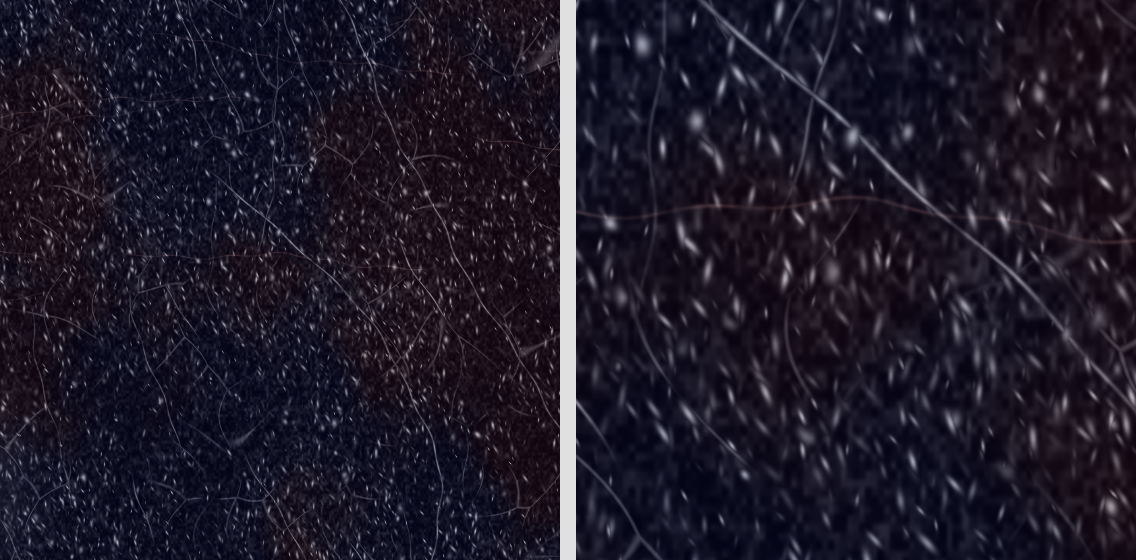
Left: the whole. Right: its middle third, enlarged.
Write a Shadertoy shader that draws this texture.

```glsl
float hash(vec2 p) {
    vec3 q = fract(p.xyx * vec3(0.1031, 0.1030, 0.0973));
    q += dot(q, q.yzx + 33.33);
    return fract((q.x + q.y) * q.z);
}

vec2 hash2(vec2 p) {
    return vec2(hash(p), hash(p + vec2(57.3, 19.1)));
}

float valueNoise(vec2 p) {
    vec2 i = floor(p), f = smoothstep(0.0, 1.0, fract(p));
    vec2 e = vec2(1.0, 0.0);
    return mix(mix(hash(i), hash(i + e), f.x),
               mix(hash(i + e.yx), hash(i + e.xx), f.x), f.y);
}

// Layered sines, about 0 to 1
float waves(vec2 p) {
    float sum = 0.0, amp = 0.5;
    for (int i = 0; i < 5; i++) {
        p = mat2(0.8, -0.6, 0.6, 0.8) * p * 1.7 + 1.3;
        sum += amp * sin(p.x + 1.4 * sin(p.y));
        amp *= 0.66;
    }
    return clamp(0.5 + 0.5 * sum, 0.0, 1.0);
}

// Cellular noise: gap between the two nearest points, zero on borders
float cellGap(vec2 p) {
    vec2 cell = floor(p);
    float near = 9.0, second = 9.0;
    for (int k = 0; k < 9; k++) {
        vec2 id = cell + vec2(k % 3 - 1, k / 3 - 1);
        float d = length(p - id - hash2(id));
        second = min(second, max(near, d));
        near = min(near, d);
    }
    return second - near;
}

// Scattered oval flecks leaning down to the right
float flecks(vec2 p, float scale, vec2 size, float density, float seed) {
    vec2 cell = floor(p * scale);
    float light = 0.0;
    for (int k = 0; k < 9; k++) {
        vec2 id = cell + vec2(k % 3 - 1, k / 3 - 1);
        vec2 center = (id + hash2(id + seed)) / scale;
        vec2 shape = hash2(id + seed + 211.0);
        vec2 chance = hash2(id + seed + 433.0);
        float angle = 0.25 + (shape.x - 0.5) * 1.1;
        vec2 axis = vec2(sin(angle), -cos(angle));
        vec2 d = p - center;
        vec2 local = vec2(dot(d, axis), dot(d, vec2(-axis.y, axis.x)));
        local /= size * mix(0.5, 1.35, shape.y);
        float present = step(chance.x, density * mix(0.3, 1.7, waves(center * 5.0 + seed)));
        light = max(light, present * mix(0.15, 1.0, chance.y * chance.y) * exp(-dot(local, local)));
    }
    return light;
}

// Thin curve running down from start: x = slope * t + bend * t * t
float crack(vec2 p, vec2 start, float len, float slope, float bend, float width) {
    float t = start.y - p.y;
    float wobble = 0.005 * sin(t * 23.0 + start.x * 40.0) + 0.0025 * sin(t * 67.0 + start.x * 90.0);
    float x = start.x + slope * t + bend * t * t + wobble;
    float steep = slope + 2.0 * bend * t;
    float d = (p.x - x) / (width * sqrt(1.0 + steep * steep));
    float ends = smoothstep(0.0, 0.03, t) * (1.0 - smoothstep(len - 0.05, len, t));
    return ends * exp(-d * d);
}

// Many random cracks, with lean as the range of slopes
float crackSet(vec2 p, int count, vec2 lean, float maxLen, float seed) {
    float light = 0.0;
    for (int i = 0; i < count; i++) {
        vec2 id = vec2(float(i) * 7.0, seed);
        vec2 start = hash2(id) * vec2(1.2, 1.3) - vec2(0.15, 0.0);
        vec2 r = hash2(id + 101.0);
        float len = mix(0.12, maxLen, r.x * r.x);
        float slope = mix(lean.x, lean.y, r.y);
        float bend = (hash(id + 307.0) - 0.5) * 0.8;
        light = max(light, mix(0.4, 1.0, r.y) * crack(p, start, len, slope, bend, 0.0013));
    }
    return light;
}

void mainImage(out vec4 fragColor, in vec2 fragCoord) {
    vec2 p = fragCoord / iResolution.y;

    // Dark ground with fine grain and blue to brown patches
    float grain = mix(valueNoise(p * vec2(270.0, 190.0)), valueNoise(p * vec2(120.0, 85.0) + 40.0), 0.35);
    float patches = waves(p * 2.6 + 3.0);
    float tone = 0.012 + 0.15 * grain * grain * mix(0.75, 1.25, waves(p * 4.0 + 9.0));
    tone += 0.05 * (1.0 - smoothstep(0.0, 0.25, length((p - vec2(0.0, 0.14)) * vec2(2.0, 1.0))));
    vec3 color = vec3(0.02, 0.0, 0.055) + tone;
    color += mix(vec3(-0.022, 0.0, 0.018), vec3(0.028, 0.0, -0.018), smoothstep(0.25, 0.75, patches));

    // Fine crackle net, fading in and out
    vec2 bent = p + 0.018 * vec2(sin(p.y * 31.0), sin(p.x * 27.0 + 2.0));
    float net = 1.0 - smoothstep(0.0, 0.045, cellGap(bent * vec2(12.0, 8.0)));
    float netLight = 0.2 * net * smoothstep(0.4, 0.8, waves(p * 9.0 + 5.0));

    // Long pale cracks and faint brown cross cracks
    float longCracks = max(crack(p, vec2(0.6, 1.03), 1.1, 0.35, 0.2, 0.0015),
                           crack(p, vec2(0.36, 0.7), 0.85, 1.4, -1.15, 0.0015));
    longCracks = max(longCracks, crackSet(p, 24, vec2(-0.05, 0.6), 0.45, 3.0));
    float broken = mix(0.3, 1.0, waves(p * 45.0));
    float crossCracks = crackSet(p.yx, 16, vec2(-0.3, 0.3), 0.7, 71.0);

    // Pale flecks: many slim ones, fewer blunt ones
    float slim = flecks(p, 85.0, vec2(0.0052, 0.0017), 0.46, 11.0);
    float blunt = flecks(p, 42.0, vec2(0.0048, 0.0032), 0.28, 29.0);

    float pale = max(max(0.62 * slim, 0.65 * blunt), max(0.5 * longCracks * broken, netLight));
    color += pale * vec3(0.98, 1.0, 0.99);
    color += 0.2 * crossCracks * broken * vec3(1.0, 0.75, 0.65);
    fragColor = vec4(clamp(color, 0.0, 1.0), 1.0);
}
```
